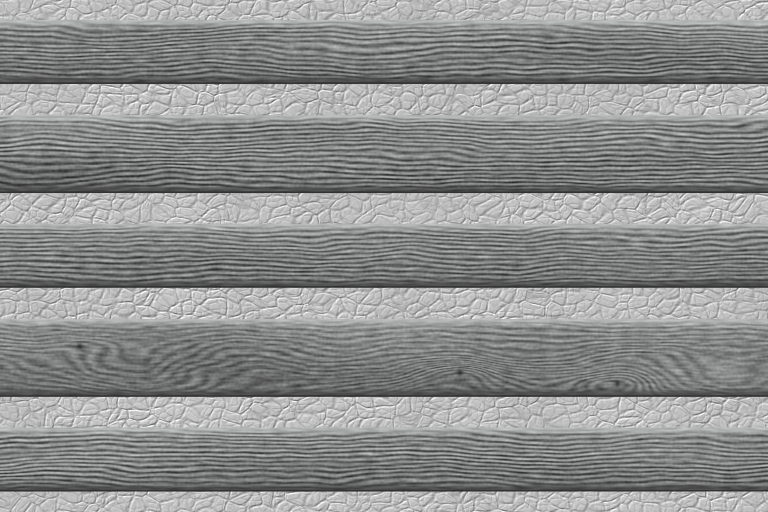
Give the GLSL for this pattern, as a WebGL 1 fragment shader.

```glsl
precision highp float;

// Weathered grey planks, narrow and wide by turns, laid over pale embossed leather.
// Wood grain is a set of rings bent by gradient noise, with knots on one figured plank;
// the leather is a warped cellular crease map lit from the upper left.

uniform vec2 u_resolution;

// Layout, in canvas heights measured down from the top
const float FIRST_TOP = 0.039;
const float PAIR_PERIOD = 0.398;
const float WIDE_OFFSET = 0.186;
const float NARROW_HEIGHT = 0.125;
const float WIDE_HEIGHT = 0.152;
const float FIGURED_PLANK = 3.0;

// Wood
const float RING_DENSITY = 108.0;
const float GRAIN_CONTRAST = 0.30;
const float FIBRE_CONTRAST = 0.20;
const float WOOD_TOP = 0.53;
const float WOOD_BOTTOM = 0.42;
const float BEVEL_TONE = 0.29;
const float EDGE_TONE = 0.17;
const vec3 WOOD_TINT = vec3(0.993, 1.0, 0.998);

// Leather
const float LEATHER_TONE = 0.735;
const float LEATHER_CELLS = 40.0;
const float CREASE_RELIEF = 0.17;
const vec2 LIGHT_STEP = vec2(-0.0016, 0.0022);

vec2 hash2(vec2 p) {
    p = vec2(dot(p, vec2(127.1, 311.7)), dot(p, vec2(269.5, 183.3)));
    return fract(sin(p) * 43758.55);
}

float gradientNoise(vec2 p) {
    vec2 i = floor(p), f = fract(p);
    vec2 u = f * f * f * (f * (f * 6.0 - 15.0) + 10.0);
    vec2 e = vec2(0.0, 1.0);
    float a = dot(hash2(i) * 2.0 - 1.0, f);
    float b = dot(hash2(i + e.yx) * 2.0 - 1.0, f - e.yx);
    float c = dot(hash2(i + e.xy) * 2.0 - 1.0, f - e.xy);
    float d = dot(hash2(i + e.yy) * 2.0 - 1.0, f - e.yy);
    return mix(mix(a, b, u.x), mix(c, d, u.x), u.y);
}

// Gap between the nearest and second nearest cell centre: zero along creases
float cellBorder(vec2 p) {
    vec2 cell = floor(p), f = fract(p);
    float nearest = 8.0, second = 8.0;
    for (int y = -1; y <= 1; y++) {
        for (int x = -1; x <= 1; x++) {
            vec2 o = vec2(float(x), float(y));
            float d = length(o + hash2(cell + o) - f);
            second = min(second, max(nearest, d));
            nearest = min(nearest, d);
        }
    }
    return second - nearest;
}

float leatherHeight(vec2 p) {
    vec2 warp = vec2(gradientNoise(p * 22.0), gradientNoise(p * 22.0 + 37.0));
    vec2 q = p * vec2(0.85, 1.1) + warp * 0.018;
    float coarse = smoothstep(0.0, 0.28, cellBorder(q * LEATHER_CELLS));
    float fine = smoothstep(0.0, 0.4, cellBorder(q * LEATHER_CELLS * 1.9 + 11.0));
    return coarse + 0.4 * fine;
}

float leatherTone(vec2 p) {
    float h = leatherHeight(p);
    float relief = h - leatherHeight(p + LIGHT_STEP);
    float depth = CREASE_RELIEF * (1.0 + 0.8 * gradientNoise(p * 9.0));
    return LEATHER_TONE + depth * relief + 0.05 * (h - 1.0)
        + 0.05 * gradientNoise(p * 7.0) + 0.06 * gradientNoise(p * 160.0);
}

// p: canvas position, v: 0 at the plank's top edge to 1 at its bottom
float woodTone(vec2 p, float v, float height, float id) {
    float figured = 1.0 - step(0.5, abs(id - FIGURED_PLANK));
    vec2 seed = hash2(vec2(id, 4.0)) * 50.0;
    float down = v * height;

    // Bent rings, looping into flames low on the figured plank
    float bend = mix(3.2, 9.0, figured * smoothstep(0.1, 0.6, v));
    float ring = down * RING_DENSITY * mix(1.0, 0.85, figured)
        + bend * gradientNoise(vec2(p.x * 3.2, down * 10.0) + seed)
        + 0.8 * gradientNoise(vec2(p.x * 13.0, down * 30.0) + seed);

    // Knots push the rings into ovals around a dark heart
    float heart = 0.0;
    for (int i = 0; i < 3; i++) {
        float k = sqrt(float(i) * 0.5);
        vec2 d = vec2(p.x - 0.156 - 1.05 * k, (v - 0.35 - 0.48 * k) * height);
        ring += figured * (2.0 + 3.0 * k) * exp(-dot(d * vec2(13.0, 40.0), d * vec2(13.0, 40.0)));
        heart += figured * exp(-dot(d, d) * 28000.0);
    }

    float line = pow(0.5 + 0.5 * sin(6.2832 * ring), 1.3);
    float strength = mix(1.0, 0.5, figured) * (0.85 + 0.25 * hash2(vec2(id, 9.0)).x);
    strength *= 1.0 + 0.9 * gradientNoise(vec2(p.x * 2.6, ring * 0.4) + seed);
    float fibre = gradientNoise(vec2(p.x * 34.0, down * 170.0 + ring * 0.5) + seed);
    float tone = mix(WOOD_TOP, WOOD_BOTTOM, v) + GRAIN_CONTRAST * strength * (0.46 - line)
        + FIBRE_CONTRAST * fibre + 0.08 * gradientNoise(p * 150.0)
        + 0.10 * gradientNoise(vec2(p.x * 2.0, v * 2.0) + seed);
    tone = mix(tone, 0.15, min(heart, 1.0) * 0.8);

    // Lit upper lip, shaded lower bevel and dark bottom edge
    float wave = 0.004 * gradientNoise(vec2(p.x * 5.0, id * 7.3));
    tone = mix(tone, 0.74 + 0.12 * fibre, 0.9 * exp(-pow(down / 0.011, 2.0)));
    float rise = height - down + wave;
    tone = mix(tone, BEVEL_TONE + 0.12 * fibre, 0.85 * (1.0 - smoothstep(0.006, 0.019, rise)));
    return mix(tone, EDGE_TONE, 1.0 - smoothstep(0.001, 0.005, height - down));
}

void main() {
    vec2 p = gl_FragCoord.xy / u_resolution.y;
    float pixel = 1.0 / u_resolution.y;

    // Each period holds a narrow plank, then a wide one
    float lead = 0.02;
    float along = 1.0 - p.y - FIRST_TOP + lead;
    float pair = floor(along / PAIR_PERIOD);
    float local = along - pair * PAIR_PERIOD - lead;
    float wide = step(WIDE_OFFSET - lead, local);
    float height = mix(NARROW_HEIGHT, WIDE_HEIGHT, wide);
    float depth = local - wide * WIDE_OFFSET;
    float inside = min(depth, height - depth);
    float plank = smoothstep(-0.7 * pixel, 0.7 * pixel, inside);

    float v = clamp(depth / height, 0.0, 1.0);
    vec3 wood = WOOD_TINT * woodTone(p, v, height, 2.0 * pair + wide);
    vec3 leather = vec3(leatherTone(p));
    gl_FragColor = vec4(clamp(mix(leather, wood, plank), 0.0, 1.0), 1.0);
}
```
